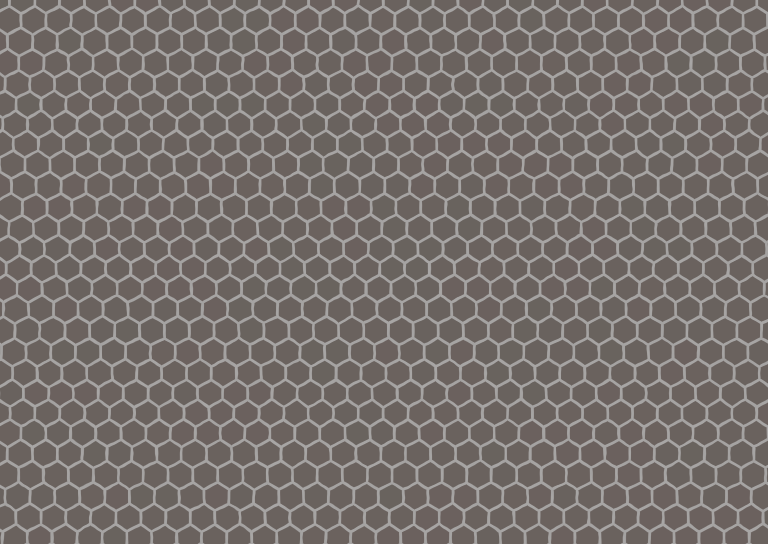
This pattern is drawn by a WebGL 1 fragment shader. Its source:

```glsl
precision highp float;
uniform vec2 u_resolution;

float hash(vec2 p) {
  vec3 q = fract(vec3(p.xyx) * 0.1031);
  q += dot(q, q.yzx + 33.33);
  return fract((q.x + q.y) * q.z);
}

float noise(vec2 p) {
  vec2 cell = floor(p);
  vec2 f = fract(p);
  f = f * f * (3.0 - 2.0 * f);
  float low = mix(hash(cell), hash(cell + vec2(1.0, 0.0)), f.x);
  float high = mix(hash(cell + vec2(0.0, 1.0)), hash(cell + 1.0), f.x);
  return mix(low, high, f.y);
}

// Staggered rows drift sideways and vary a little in height
vec2 rowStart(float row) {
  return vec2(0.349 - 0.0502 * row + 0.5 * mod(row, 2.0),
              0.855 + 0.829 * row + 0.05 * cos((row - 10.0) * 0.9));
}

// Centre of the cell next to p, counted from its nearest row and column
vec2 cellCentre(vec2 p, vec2 shift) {
  float row = floor((p.y - 0.855) / 0.829 + 0.5) + shift.y;
  vec2 start = rowStart(row);
  float column = floor(p.x - start.x + 0.5) + shift.x;
  vec2 id = vec2(column, row) + 50.0;
  vec2 jitter = vec2(hash(id), hash(id + 71.3)) - 0.5;
  return start + vec2(column, 0.0) + jitter * 0.035;
}

void main() {
  // One unit is the spacing of cells along a row, measured from the top left
  float unitsPerPixel = 30.85 / u_resolution.x;
  vec2 p = vec2(gl_FragCoord.x, u_resolution.y - gl_FragCoord.y) * unitsPerPixel;
  vec2 wobbled = p + 0.03 * (vec2(noise(p * 5.0), noise(p * 5.0 + 40.0)) - 0.5);

  // Nearest cell
  vec2 nearest = vec2(0.0);
  float best = 100.0;
  for (int j = -1; j <= 1; j++) {
    for (int i = -1; i <= 1; i++) {
      vec2 centre = cellCentre(wobbled, vec2(float(i), float(j)));
      float d = distance(centre, wobbled);
      if (d < best) {
        best = d;
        nearest = centre;
      }
    }
  }

  // Distance to the closest wall shared with a neighbour
  float wall = 100.0;
  for (int j = -1; j <= 1; j++) {
    for (int i = -1; i <= 1; i++) {
      vec2 centre = cellCentre(wobbled, vec2(float(i), float(j)));
      vec2 span = centre - nearest;
      if (dot(span, span) > 0.01) {
        wall = min(wall, dot(0.5 * (centre + nearest) - wobbled, normalize(span)));
      }
    }
  }

  // Uneven wire over faintly tinted cells
  float halfWidth = 0.056 + 0.012 * (noise(p * 3.0 + 9.0) - 0.5);
  float softness = 0.65 * unitsPerPixel;
  float wire = 1.0 - smoothstep(halfWidth - softness, halfWidth + softness, wall);
  float tint = noise(nearest * 0.7 + 17.0) - 0.5;
  vec3 cellColour = vec3(0.416, 0.384, 0.370) + tint * vec3(0.012, -0.008, 0.0);
  vec3 wireColour = vec3(0.66, 0.652, 0.648) - 0.02 * noise(p * 4.0 + 23.0);
  gl_FragColor = vec4(mix(cellColour, wireColour, wire), 1.0);
}
```
